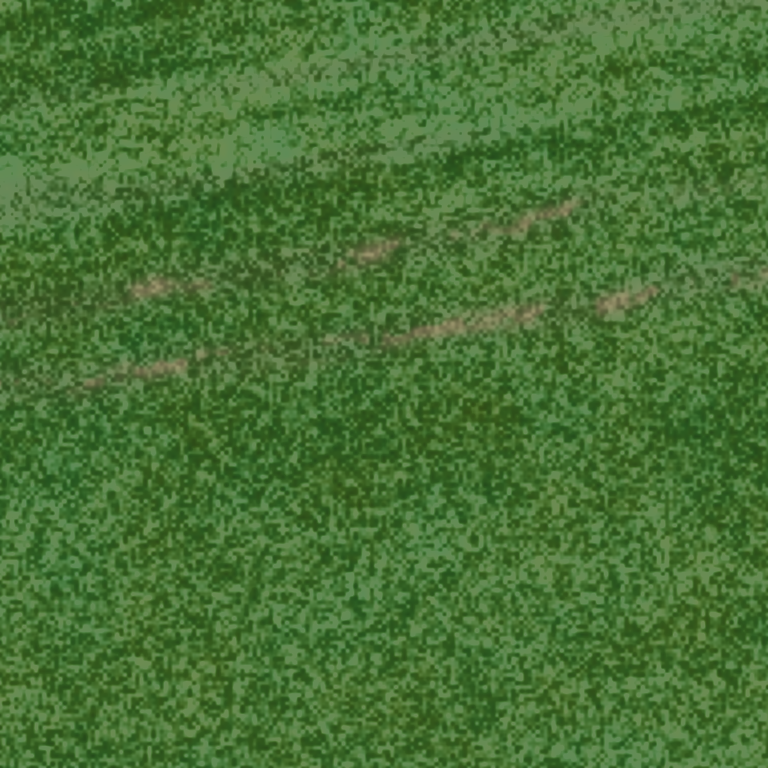
Give the GLSL for this texture, as a WebGL 1 fragment shader.

```glsl
precision highp float;
uniform vec2 u_resolution;

#define GRAIN_SCALE 190.0
#define TUFT_SCALE 92.0
#define GRAIN_CONTRAST 4.3
#define TUFT_CONTRAST 2.1
#define PATCH_CONTRAST 1.5
#define STREAK_CONTRAST 2.0
#define MOW_SLOPE 0.18
#define TRACK_WIDTH 0.014
#define STRAW_AMOUNT 0.8

const vec3 DARK_GRASS = vec3(0.19, 0.36, 0.12);
const vec3 MID_GRASS = vec3(0.26, 0.44, 0.18);
const vec3 LIGHT_GRASS = vec3(0.33, 0.51, 0.26);
const vec3 PALE_GRASS = vec3(0.40, 0.55, 0.33);
const vec3 STRAW = vec3(0.57, 0.52, 0.39);

float hash(vec2 p) {
  vec3 q = fract(p.xyx * vec3(0.1031, 0.1030, 0.0973));
  q += dot(q, q.yzx + 33.33);
  return fract((q.x + q.y) * q.z);
}

// Smooth value noise, centred on zero
float noise(vec2 p) {
  vec2 cell = floor(p);
  vec2 f = fract(p);
  f = f * f * (3.0 - 2.0 * f);
  float low = mix(hash(cell), hash(cell + vec2(1.0, 0.0)), f.x);
  float high = mix(hash(cell + vec2(0.0, 1.0)), hash(cell + 1.0), f.x);
  return mix(low, high, f.y) - 0.5;
}

vec2 turn(vec2 p) {
  return mat2(0.8, 0.6, -0.6, 0.8) * p;
}

// Large soft patches from three octaves
float patches(vec2 p) {
  float sum = 0.0;
  float amplitude = 0.5;
  for (int i = 0; i < 3; i++) {
    sum += amplitude * noise(p);
    p = turn(p) * 2.1 + 17.0;
    amplitude *= 0.6;
  }
  return sum;
}

float bell(float distance, float width) {
  float r = distance / width;
  return exp(-r * r);
}

// Tone from -1.3 (dark) to 1.4 (pale)
vec3 grassRamp(float tone) {
  vec3 color = mix(DARK_GRASS, MID_GRASS, clamp((tone + 1.3) / 1.1, 0.0, 1.0));
  color = mix(color, LIGHT_GRASS, clamp((tone + 0.2) / 0.85, 0.0, 1.0));
  color = mix(color, PALE_GRASS, clamp((tone - 0.65) / 0.75, 0.0, 1.0));
  return color * (1.0 + 0.08 * min(tone + 1.3, 0.0));
}

// Worn track: x is bare straw, y is the dull fringe around it
vec2 wornTrack(vec2 uv, float height, float slope, float seed) {
  float wobble = 0.022 * noise(vec2(uv.x * 9.0, seed));
  float d = uv.y - height - slope * uv.x - wobble;
  float clumps = noise(vec2(uv.x * 17.0, d * 45.0) + seed)
               + 0.7 * noise(uv * 75.0 + seed);
  float straw = bell(d, TRACK_WIDTH) * smoothstep(-0.2, 0.45, clumps);
  return vec2(straw, bell(d, TRACK_WIDTH * 2.0));
}

void main() {
  vec2 uv = gl_FragCoord.xy / u_resolution;
  float across = uv.y - MOW_SLOPE * uv.x;

  // Blades and tufts
  float grain = noise(uv * GRAIN_SCALE);
  float tuft = noise(turn(uv) * TUFT_SCALE + 41.0);
  float patchTone = patches(uv * 7.0 + 5.0);
  float tone = GRAIN_CONTRAST * grain + TUFT_CONTRAST * tuft
             + PATCH_CONTRAST * patchTone;

  // Mown streaks in the upper field
  float mown = smoothstep(0.53, 0.64, across);
  float streak = noise(vec2(uv.x * 3.0, across * 38.0))
               + 0.6 * noise(vec2(uv.x * 6.0 + 9.0, across * 85.0));
  float paleBand = smoothstep(0.67, 0.73, across)
                 * (1.0 - smoothstep(0.83, 0.9, across));
  tone += mown * (STREAK_CONTRAST * streak + 0.7 * paleBand);
  tone -= 0.65 * bell(across - 0.675, 0.018);
  tone -= 0.4 * smoothstep(0.85, 0.92, across);
  tone -= 0.35 * bell(uv.y - 0.42, 0.1);
  vec3 color = grassRamp(tone);

  // Drift between warm, cool and dull greens
  float hue = patches(uv * 11.0 + 63.0) + 0.5 * noise(uv * 110.0 + 29.0);
  color += hue * vec3(0.06, 0.0, -0.025);
  float dull = smoothstep(0.0, 0.25, noise(vec2(uv.x * 2.5, across * 24.0) + 8.0));
  float gray = dot(color, vec3(0.35, 0.5, 0.15));
  vec3 olive = vec3(gray) + vec3(-0.02, 0.06, -0.1);
  color = mix(color, olive, 0.4 * dull * paleBand);

  // Two dry tracks; the upper one fades to the right
  vec2 upper = wornTrack(uv, 0.585, 0.185, 3.7);
  upper *= 1.0 - 0.75 * smoothstep(0.74, 0.82, uv.x);
  vec2 lower = wornTrack(uv, 0.493, 0.147, 21.3);
  vec2 worn = max(upper, lower);
  color = mix(color, olive, 0.45 * worn.y);
  vec3 dryGrass = STRAW * (1.0 + 0.3 * grain + 0.15 * tuft);
  color = mix(color, dryGrass, STRAW_AMOUNT * worn.x);

  gl_FragColor = vec4(clamp(color, 0.0, 1.0), 1.0);
}
```
